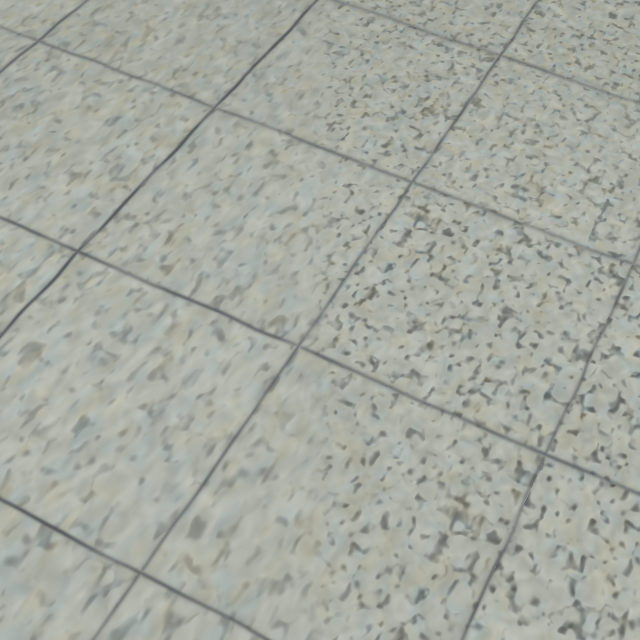
Give the GLSL for this texture, as a WebGL 2 fragment shader.

```glsl
#version 300 es
precision highp float;
// Speckled terrazzo floor tiles with thin dark joints, seen in perspective.
uniform vec2 u_resolution;
out vec4 outColor;

#define JOINT_WIDTH 0.0028
#define FLECKS_PER_TILE 46.0
#define FLECK_STRENGTH 0.17
#define GRAIN_STRENGTH 0.12
#define STONE_COLOR vec3(0.683, 0.698, 0.662)
#define JOINT_COLOR vec3(0.33, 0.345, 0.355)
#define WARM_TINT vec3(0.012, 0.0, -0.022)
#define COOL_TINT vec3(-0.018, 0.0, 0.016)

// Tile axes and tile origin in homogeneous canvas coordinates, y down
const mat3 TILE_TO_CANVAS = mat3(
    0.289, 0.1068, -0.055,
   -0.242, 0.1849, -0.135,
    0.6445, 0.2839, 1.0);

float hash(vec2 p) {
    vec3 q = fract(vec3(p.xyx) * 0.1031);
    q += dot(q, q.yzx + 33.33);
    return fract((q.x + q.y) * q.z);
}

float noise(vec2 p) {
    vec2 cell = floor(p), f = fract(p);
    f = f * f * (3.0 - 2.0 * f);
    float low = mix(hash(cell), hash(cell + vec2(1, 0)), f.x);
    float high = mix(hash(cell + vec2(0, 1)), hash(cell + vec2(1, 1)), f.x);
    return mix(low, high, f.y);
}

// Soft line profile, given a distance in canvas units
float joint(float distance, float width) {
    float x = distance / width;
    return exp(-x * x);
}

// Change of colour from stone chips: dark flecks, grain and faint stains
vec3 chips(vec2 p, float contrast) {
    p += 0.8 * (vec2(noise(p * 0.6 + 11.0), noise(p * 0.6 + 57.0)) - 0.5);
    float grain = 0.6 * noise(p * 0.7 + 130.0) + 0.4 * noise(p * 1.3 + 31.0) - 0.5;
    float fleck = smoothstep(0.52, 0.95, 0.75 * noise(p) + 0.25 * noise(p * 1.7 + 83.0));
    vec3 change = vec3(GRAIN_STRENGTH * grain);
    change += WARM_TINT * smoothstep(0.5, 0.9, noise(p * 0.6 + 160.0));
    change += COOL_TINT * smoothstep(0.5, 0.9, noise(p * 0.6 + 240.0));
    return change - FLECK_STRENGTH * contrast * fleck * vec3(1.0, 1.02, 0.94);
}

// One tile's stone: smeared chips on the left, crisp ones on the right
vec3 terrazzo(vec2 tile, vec2 canvas) {
    vec2 id = floor(tile);
    vec2 seed = 97.0 * vec2(hash(id + 40.0), hash(id + 71.0)) + 300.0;
    vec2 p = tile * FLECKS_PER_TILE + seed;
    float contrast = mix(0.75, 1.1, smoothstep(0.0, 0.5, canvas.y));
    contrast *= 0.9 + 0.25 * hash(id + 15.0);
    vec3 smeared = chips(p * vec2(0.84, 0.5), 0.75 * contrast);
    vec3 crisp = chips(p * vec2(0.95, 0.78), 1.35 * contrast);
    vec3 stone = STONE_COLOR + 0.008 * (hash(id + 23.0) - 0.5);
    return stone + mix(smeared, crisp, smoothstep(0.47, 0.54, canvas.x));
}

void main() {
    vec2 canvas = gl_FragCoord.xy / u_resolution;
    canvas.y = 1.0 - canvas.y;
    vec3 h = inverse(TILE_TO_CANVAS) * vec3(canvas, 1.0);
    vec2 tile = h.xy / h.z;

    // Distance to the nearest joint of each direction, in canvas units
    vec2 across = dFdx(tile) * u_resolution.x;
    vec2 down = dFdy(tile) * u_resolution.y;
    vec2 slope = sqrt(across * across + down * down);
    vec2 wobble = 0.012 * (vec2(noise(tile.yx * 6.0 + 50.0), noise(tile * 6.0 + 90.0)) - 0.5);
    vec2 line = round(tile);
    vec2 gap = abs(tile + wobble - line) / slope;

    vec3 color = terrazzo(tile, canvas);

    // Broad lighting: duller toward the top
    color -= vec3(0.026, 0.028, 0.03) * (1.0 - smoothstep(0.0, 0.45, canvas.y));
    color += 0.012 * (noise(canvas * 6.0 + 20.0) - 0.5);

    // Joints fade and darken along their length and from one to the next
    vec2 wear = vec2(noise(tile * 11.0 + 300.0), noise(tile * 9.0 + 400.0));
    wear = 0.55 + 0.65 * wear;
    float rising = 0.6 + 0.3 * exp(-4.0 * (line.x + 1.0) * (line.x + 1.0));
    float crossing = clamp(0.43 + 0.16 * line.y, 0.4, 0.8);
    float width = JOINT_WIDTH * mix(0.85, 1.2, canvas.y);
    vec2 core = vec2(joint(gap.x, width), joint(gap.y, width * 1.15));
    vec2 ink = core * vec2(rising, crossing) * wear;
    float halo = 0.1 * max(joint(gap.x, width * 2.6), joint(gap.y, width * 2.6));
    color = mix(color, JOINT_COLOR, clamp(max(ink.x, ink.y) + halo, 0.0, 0.92));

    outColor = vec4(color, 1.0);
}
```
